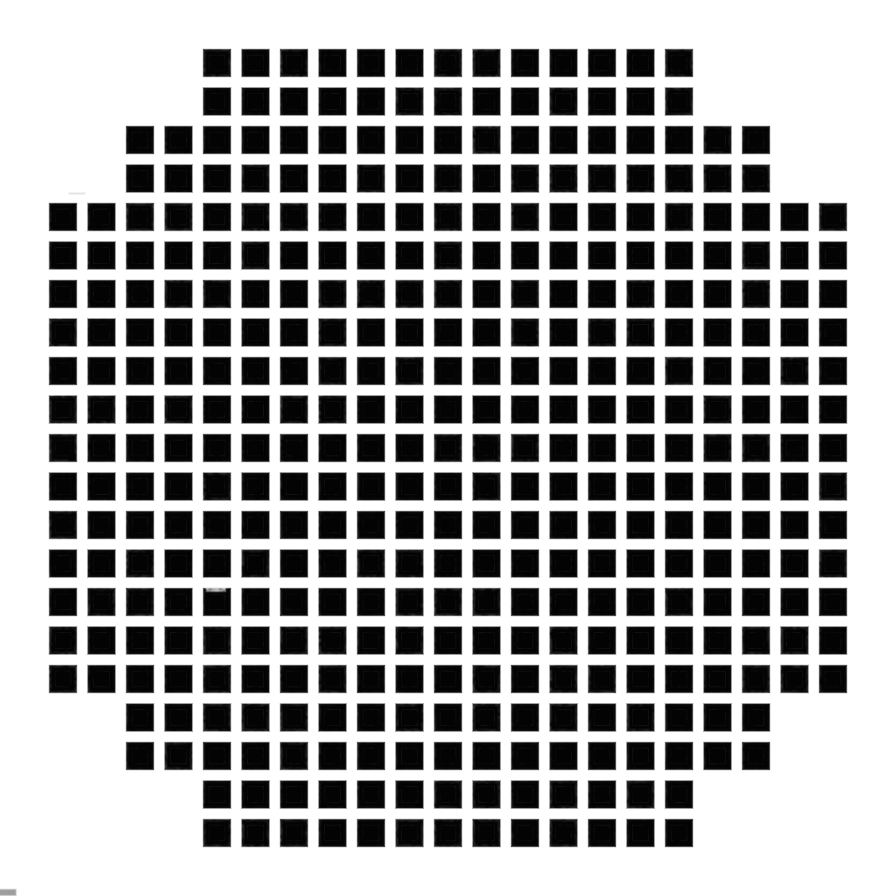
Give the GLSL for this pattern, as a WebGL 2 fragment shader.

```glsl
#version 300 es
precision highp float;
// Draws a stepped octagon of small worn black squares on white paper.

#define PITCH 0.04297
#define HALF_SIDE 0.01545
#define FLAT_CELLS 6.0
#define EDGE_SOFT 0.0012
#define INNER_RING 0.0088
#define RING_WIDTH 0.0011
#define RING_LIGHT 0.065
#define INK vec3(0.012)
#define WEAR 0.10
#define GRAIN_SCALE 256.0

uniform vec2 u_resolution;
out vec4 fragColor;

float hash(vec2 p) {
    return fract(sin(dot(p, vec2(127.1, 311.7))) * 43758.5453);
}

float noise(vec2 p) {
    vec2 i = floor(p), f = fract(p);
    f = f * f * (3.0 - 2.0 * f);
    return mix(mix(hash(i), hash(i + vec2(1.0, 0.0)), f.x),
               mix(hash(i + vec2(0.0, 1.0)), hash(i + 1.0), f.x), f.y);
}

float boxDistance(vec2 p, vec2 halfSize) {
    vec2 d = abs(p) - halfSize;
    return length(max(d, 0.0)) + min(max(d.x, d.y), 0.0);
}

float cover(float d, float soft) {
    return 1.0 - smoothstep(-soft, soft, d);
}

// Each step of the outline is two cells wide and two cells high.
float insideOutline(vec2 cell) {
    vec2 stair = max(ceil((abs(cell) - FLAT_CELLS) * 0.5), 0.0);
    return step(stair.x + stair.y, 2.5);
}

void main() {
    vec2 uv = gl_FragCoord.xy / u_resolution;
    float soft = max(EDGE_SOFT, 0.6 / min(u_resolution.x, u_resolution.y));

    // Square grid around the middle of the canvas
    vec2 q = (uv - 0.5) / PITCH;
    vec2 cell = floor(q + 0.5);
    vec2 local = (q - cell) * PITCH;
    float d = boxDistance(local, vec2(HALF_SIDE));
    float mask = cover(d, soft) * insideOutline(cell);

    // Faint inner frame and grain within the ink
    float grain = noise(uv * GRAIN_SCALE);
    float ringDist = abs(max(abs(local.x), abs(local.y)) - INNER_RING);
    float ring = 1.0 - smoothstep(0.0, RING_WIDTH, ringDist);
    vec3 ink = INK + RING_LIGHT * ring * grain;

    // Scuffed rims, lighter on the left and in a few random cells
    float rim = smoothstep(-0.0045, -0.001, d);
    float leftRim = 1.0 - smoothstep(-HALF_SIDE, -HALF_SIDE * 0.65, local.x);
    float worn = step(0.72, hash(cell + 7.3));
    ink += WEAR * rim * grain * (0.35 + worn + leftRim);

    // Chip at the top of one square
    float chip = cover(boxDistance(uv - vec2(0.241, 0.342), vec2(0.011, 0.0025)), 0.0015);
    ink = mix(ink, vec3(0.85), chip * (0.5 + 0.5 * grain));

    // Paper with a pale smudge at the left and a grey bar in the corner
    float smudge = cover(boxDistance(uv - vec2(0.086, 0.784), vec2(0.009, 0.001)), 0.0015);
    float bar = cover(boxDistance(uv - vec2(0.006, 0.004), vec2(0.012, 0.0035)), 0.0015);
    vec3 paper = vec3(1.0 - 0.12 * smudge - 0.38 * bar);

    fragColor = vec4(mix(paper, ink, mask), 1.0);
}
```
